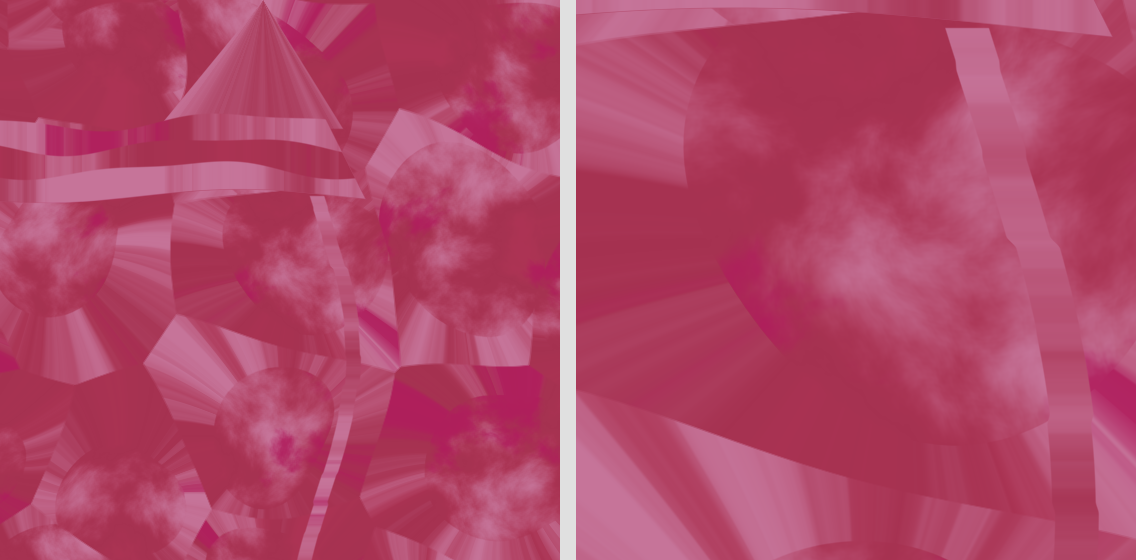
Left: the whole. Right: its middle third, enlarged.
Write a Shadertoy shader that draws this background.

```glsl
#define BASE vec3(0.662, 0.198, 0.322)
#define PINK vec3(0.775, 0.455, 0.600)
#define MAGENTA vec3(0.688, 0.115, 0.362)
#define GRID 3.0
#define JITTER 0.6
#define RIM_MIN 0.105
#define RIM_MAX 0.165
#define CLOUD_FREQ 20.0
#define STREAK_GAIN 0.5
#define RIBBON_WIDTH 0.013
#define BAND_STEP 0.043
#define BEND 0.014

float hash(vec2 p) {
    return fract(sin(dot(p, vec2(127.1, 311.7))) * 4375.85);
}

// Rotated sine octaves, roughly -1 to 1
float layeredSines(vec2 p) {
    float sum = 0.0, amp = 0.36;
    for (int i = 0; i < 8; i++) {
        sum += amp * (sin(p.x) + sin(p.y + 0.8 * sin(p.x * 0.7)));
        p = mat2(1.5, 1.15, -1.15, 1.5) * p + 0.4 * sin(p.yx) + 2.7;
        amp *= 0.57;
    }
    return sum;
}

// Flat steps with narrow ramps, repeating after count steps
float stepNoise(float x, float count, float seed) {
    x *= count;
    float i = floor(x);
    float a = hash(vec2(mod(i, count), seed));
    float b = hash(vec2(mod(i + 1.0, count), seed));
    return mix(a, b, smoothstep(0.85, 1.0, fract(x))) - 0.5;
}

float streaks(float x, float seed) {
    return STREAK_GAIN * (stepNoise(x, 23.0, seed) + 0.6 * stepNoise(x, 61.0, seed + 3.0));
}

// Red ground with pink clouds and magenta stains
vec3 paint(vec2 p, float seed, float tone) {
    vec2 q = p * CLOUD_FREQ + seed * vec2(37.0, 53.0);
    float cloud = layeredSines(q);
    float stain = layeredSines(q.yx * 0.8 + 19.0);
    vec3 col = BASE * (1.0 + 0.02 * sin(4.0 * cloud));
    col = mix(col, PINK, smoothstep(-0.28, 1.0, cloud + tone));
    return mix(col, MAGENTA, 0.9 * smoothstep(0.42, 0.9, stain - tone));
}

float rim(float angle, float seed) {
    float wobble = 0.13 * sin(2.0 * angle + seed * 31.0) + 0.05 * sin(3.0 * angle + seed * 57.0);
    return mix(RIM_MIN, RIM_MAX, fract(seed * 7.3)) * (1.0 + wobble);
}

// Painted island whose rim colours stretch outwards
vec3 island(vec2 p, vec3 site, float px) {
    vec2 v = p - site.xy;
    float d = max(length(v), 1e-4);
    float angle = atan(v.y, v.x);
    float radius = rim(angle, site.z);
    vec2 sampled = site.xy + v * min(1.0, radius / d);
    float outside = smoothstep(-px, px, d - radius);
    float tone = 0.35 * (fract(site.z * 13.7) - 0.5) - 0.06;
    tone += outside * (0.16 + streaks(angle / 6.28319 + 0.5, site.z));
    return paint(sampled, site.z, tone);
}

// Cells bounded by equal distance from two island rims
vec3 islands(vec2 p, float px) {
    vec2 home = floor(p * GRID);
    float near = 9.0, next = 9.0;
    vec3 nearSite = vec3(0.0), nextSite = vec3(0.0);
    for (int j = -2; j <= 2; j++)
    for (int i = -2; i <= 2; i++) {
        vec2 cell = home + vec2(i, j);
        vec2 jitter = vec2(hash(cell + 1.7), hash(cell + 8.3)) - 0.5;
        vec3 site = vec3((cell + 0.5 + JITTER * jitter) / GRID, hash(cell + 4.9));
        vec2 v = p - site.xy;
        float d = length(v) - rim(atan(v.y, v.x + 1e-5), site.z);
        if (d < near) {
            next = near; nextSite = nearSite;
            near = d; nearSite = site;
        } else if (d < next) {
            next = d; nextSite = site;
        }
    }
    float blend = 0.5 - 0.5 * smoothstep(0.0, 2.0 * px, next - near);
    return mix(island(p, nearSite, px), island(p, nextSite, px), blend);
}

float cover(float d, float px) {
    return smoothstep(-px, px, d);
}

void mainImage(out vec4 fragColor, in vec2 fragCoord) {
    float px = 1.0 / iResolution.y;
    vec2 p = fragCoord * px;
    vec3 col = islands(p + BEND * sin(p.yx * 13.0 + 1.0), px);

    // Pale peak with streaks fanning from its apex
    float drop = max(1.0 - p.y, 1e-3);
    float fan = (p.x - 0.47) / drop;
    vec3 peak = paint(vec2(0.1 * fan, 0.9), 0.3, 0.6 + 0.35 * streaks(fan * 0.4 + 0.5, 2.0));
    float slope = p.x < 0.47 ? 0.82 : 0.62;
    col = mix(col, peak, cover(slope * drop - abs(p.x - 0.47), px) * cover(p.y - 0.77, px));

    // Wavy bands with upright streaks
    float bottom = 0.65 + 0.012 * sin(p.x * 9.0 + 4.0);
    float span = cover(0.65 - 0.5 * (p.y - 0.65) - p.x, px) * cover(p.y - bottom, px);
    for (int k = 0; k < 3; k++) {
        float n = float(k);
        float top = 0.783 - BAND_STEP * n + 0.014 * sin(p.x * 11.0 + 3.0 + 0.5 * n)
            + 0.005 * sin(p.x * 23.0 + 2.0 * n);
        float tone = 0.05 - 0.25 * n + 0.25 * n * n + 0.8 * streaks(p.x, 11.0 + n);
        vec3 band = paint(vec2(0.6 * p.x, 0.8), 0.2 + 0.3 * n, tone);
        col = mix(col, band, span * cover(top - p.y, px));
    }

    // Curved ribbon streaked across its length, palest midway
    float middle = 0.58 + 0.05 * sin((p.y - 0.12) * 6.5) + 0.008 * stepNoise(p.y, 19.0, 6.0);
    float ribbon = cover(RIBBON_WIDTH - abs(p.x - middle), px) * cover(0.65 - p.y, px);
    float pale = 0.4 * exp(-pow((p.y - 0.36) / 0.17, 2.0));
    col = mix(col, paint(vec2(0.5, 0.5 * p.y), 0.6, pale + 0.5 * streaks(p.y, 5.0)), ribbon);

    fragColor = vec4(col, 1.0);
}
```
